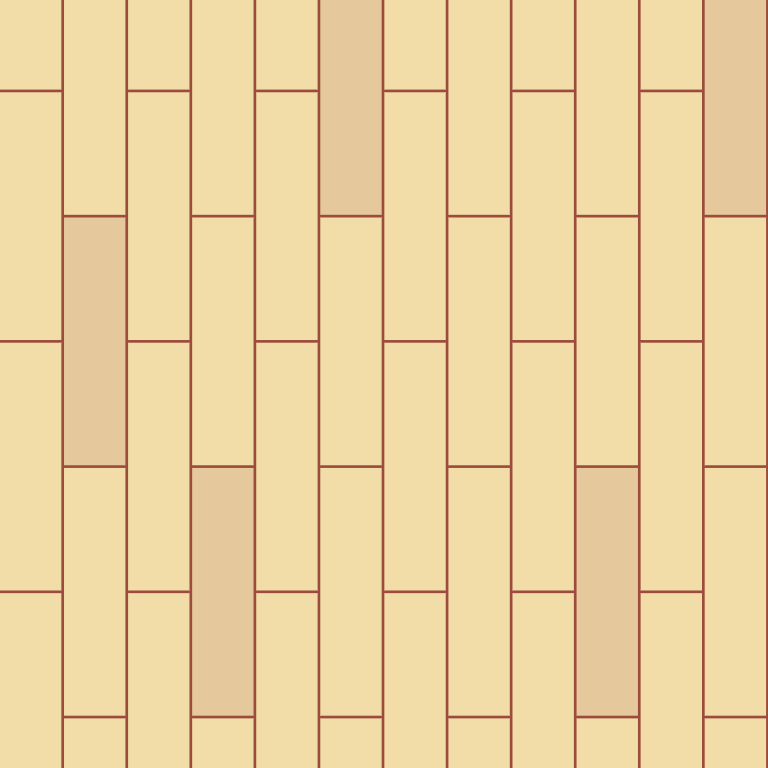
Write a Shadertoy shader that draws this pattern.

```glsl
// Upright planks in a half-drop running bond, separated by thin dark joints.
// Each column is cut into equal planks, odd columns shifted by half a plank;
// a few planks on a stepped diagonal take a darker tint.

const vec2  PLANK       = vec2(0.08342, 0.3261);   // pitch across and up
const vec2  GRID_ORIGIN = vec2(-0.0018, 0.2294);   // corner of an even-column plank
const float JOINT_WIDTH = 0.0035;
const float TINT_CYCLE  = 3.0;                     // odd columns per diagonal run
const float PLAIN_PAIR  = 3.0;                     // column pair left untinted

const vec3 PLANK_COLOR = vec3(0.949, 0.867, 0.663);
const vec3 TINT_COLOR  = vec3(0.898, 0.784, 0.612);
const vec3 JOINT_COLOR = vec3(0.610, 0.300, 0.240);

// 1.0 for planks on the stepped diagonal of the odd columns
float tintMask(vec2 cell) {
    float isOdd = mod(cell.x, 2.0);
    float pair = floor(cell.x * 0.5);
    float tintedRow = mod(1.0 - pair, TINT_CYCLE);
    float onDiagonal = 1.0 - step(0.5, abs(cell.y - tintedRow));
    float notPlain = step(0.5, abs(pair - PLAIN_PAIR));
    return isOdd * onDiagonal * notPlain;
}

// Pixel coverage of the joints around a plank
float jointCoverage(vec2 local, float pixel) {
    vec2 edgeDistance = (0.5 - abs(local - 0.5)) * PLANK;
    float nearest = min(edgeDistance.x, edgeDistance.y);
    return clamp((0.5 * JOINT_WIDTH - nearest) / pixel + 0.5, 0.0, 1.0);
}

void mainImage(out vec4 fragColor, in vec2 fragCoord) {
    float pixel = 1.0 / iResolution.y;
    vec2 grid = (fragCoord * pixel - GRID_ORIGIN) / PLANK;

    // Odd columns drop by half a plank
    grid.y += 0.5 * mod(floor(grid.x), 2.0);
    vec2 cell = floor(grid);

    vec3 color = mix(PLANK_COLOR, TINT_COLOR, tintMask(cell));
    color = mix(color, JOINT_COLOR, jointCoverage(fract(grid), pixel));
    fragColor = vec4(color, 1.0);
}
```
